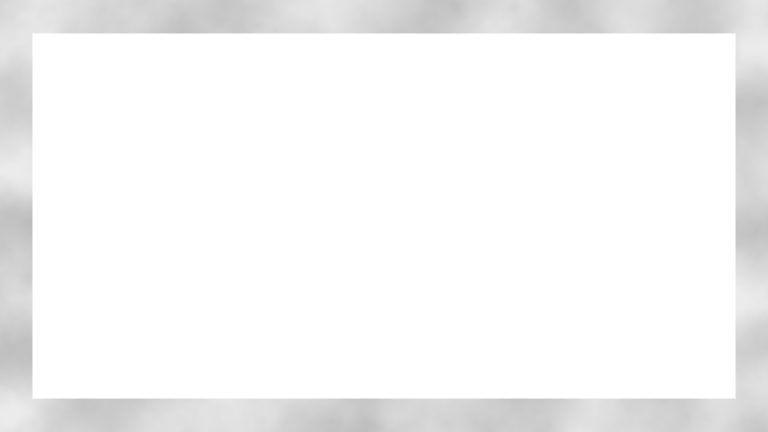
Give the GLSL for this background, as a WebGL 2 fragment shader.

```glsl
#version 300 es
precision highp float;
// A plain white panel framed by soft grey clouds.
// The clouds are fractal value noise over broad waves that run along
// each side of the frame; the panel is a box distance function.

#define PANEL_HALF vec2(0.8137, 0.4225)
#define PANEL_COLOR vec3(1.0)
#define CLOUD_MEAN 0.828
#define WAVE_DEPTH 0.048
#define NOISE_DEPTH 0.22
#define NOISE_SCALE 6.0
#define OCTAVES 6
#define SIDE_PERIOD 0.285
#define SIDE_DARK_Y -0.028

uniform vec2 u_resolution;
out vec4 fragColor;

const float TAU = 6.28319;

float hash(vec2 p) {
    return fract(sin(dot(p, vec2(127.1, 311.7))) * 43758.5453);
}

float valueNoise(vec2 p) {
    vec2 i = floor(p);
    vec2 f = fract(p);
    f = f * f * (3.0 - 2.0 * f);
    float low = mix(hash(i), hash(i + vec2(1.0, 0.0)), f.x);
    float high = mix(hash(i + vec2(0.0, 1.0)), hash(i + 1.0), f.x);
    return mix(low, high, f.y);
}

// Fractal noise centred on zero
float fbm(vec2 p) {
    float sum = 0.0;
    float amplitude = 0.5;
    for (int i = 0; i < OCTAVES; i++) {
        sum += amplitude * (valueNoise(p) - 0.5);
        p = mat2(1.6, 1.2, -1.2, 1.6) * p + 17.3;
        amplitude *= 0.5;
    }
    return sum;
}

// Broad dark bands along the frame: 1 is darkest, -1 is lightest
float frameWave(vec2 p) {
    float phase = mix(1.18, 0.80, p.y + 0.5) + 2.33 * p.x + 0.83 * p.x * p.x;
    float rows = cos(TAU * phase);
    float columns = cos(TAU * (p.y - SIDE_DARK_Y) / SIDE_PERIOD);
    columns += 0.9 * exp(-60.0 * pow(p.y - SIDE_DARK_Y, 2.0));
    vec2 outside = abs(p) - PANEL_HALF;
    return mix(rows, columns, smoothstep(-0.06, 0.06, outside.x - outside.y));
}

float boxDistance(vec2 p, vec2 halfSize) {
    vec2 d = abs(p) - halfSize;
    return length(max(d, 0.0)) + min(max(d.x, d.y), 0.0);
}

void main() {
    // Canvas height is one unit, with zero at the centre
    vec2 p = (gl_FragCoord.xy - 0.5 * u_resolution) / u_resolution.y;
    float pixel = 1.0 / u_resolution.y;

    // Cloudy frame, with the waves bent slightly by noise
    vec2 warp = 0.06 * vec2(fbm(p * 5.0 + 3.7), fbm(p * 5.0 + 9.1));
    float grey = CLOUD_MEAN - WAVE_DEPTH * frameWave(p + warp);
    grey += NOISE_DEPTH * fbm(p * NOISE_SCALE + 21.0);
    vec3 color = vec3(clamp(grey, 0.66, 0.92));

    // White panel with a smooth edge
    float edge = boxDistance(p, PANEL_HALF);
    color = mix(PANEL_COLOR, color, smoothstep(-0.5 * pixel, 0.5 * pixel, edge));

    fragColor = vec4(color, 1.0);
}
```
